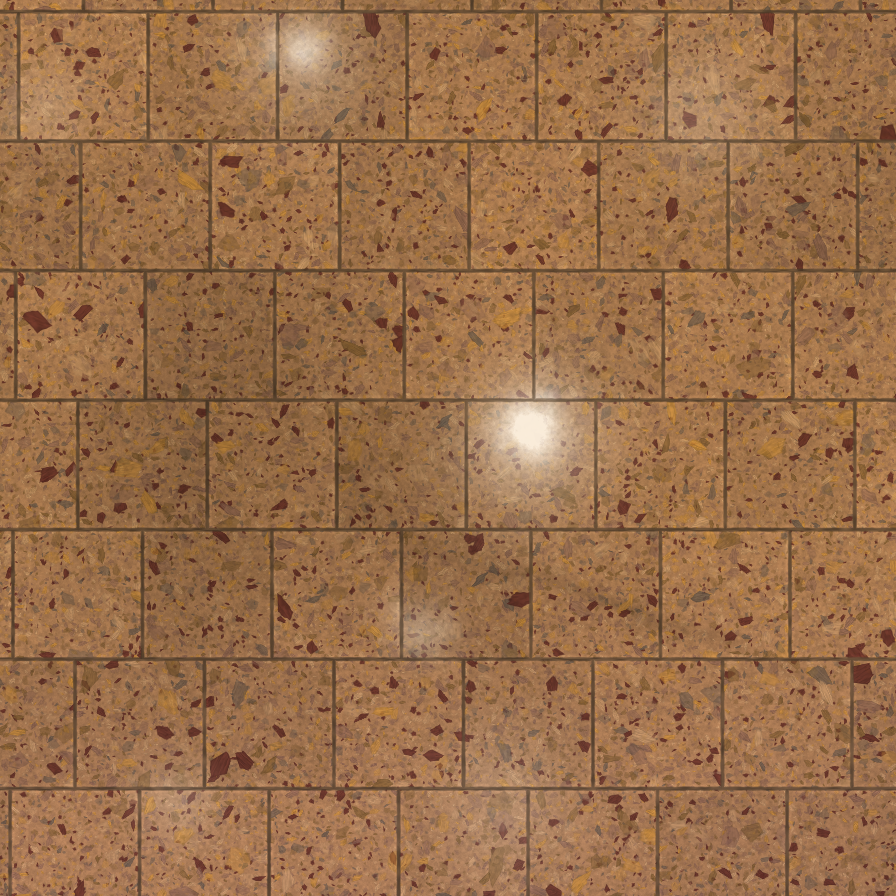
Reproduce this texture procedurally as a three.js fragment shader.

```glsl
// Polished brown breccia floor tiles in running bond, with thin dark joints and lamp reflections.
varying vec2 vUv;

vec3 hash3(vec2 p) {
  vec3 q = fract(p.xyx * vec3(0.1031, 0.1030, 0.0973));
  q += dot(q, q.yxz + 33.33);
  return fract((q.xxy + q.yzz) * q.zyx);
}

float noise(vec2 p) {
  vec2 i = floor(p), f = fract(p);
  f = f * f * (3.0 - 2.0 * f);
  return mix(mix(hash3(i).x, hash3(i + vec2(1, 0)).x, f.x),
             mix(hash3(i + vec2(0, 1)).x, hash3(i + vec2(1, 1)).x, f.x), f.y);
}

float fbm(vec2 p) {
  return 0.5 * noise(p) + 0.3 * noise(p * 2.1 + 7.0) + 0.2 * noise(p * 4.3 + 19.0);
}

// Signed distance to an irregular five-sided shard
float shard(vec2 p, vec2 id, float radius) {
  float d = -1.0;
  for (int k = 0; k < 5; k++) {
    vec3 h = hash3(id + float(k) * 7.3);
    float a = (float(k) + 0.7 * h.x) * 1.2566;
    d = max(d, dot(p, vec2(cos(a), sin(a))) - radius * (0.55 + 0.55 * h.y));
  }
  return d;
}

vec3 stoneColor(float t) {
  vec3 c = vec3(0.50, 0.35, 0.27);                     // mauve
  c = mix(c, vec3(0.45, 0.32, 0.16), step(0.26, t));   // olive brown
  c = mix(c, vec3(0.71, 0.54, 0.36), step(0.44, t));   // pale pink
  c = mix(c, vec3(0.71, 0.49, 0.19), step(0.64, t));   // ochre
  c = mix(c, vec3(0.37, 0.31, 0.25), step(0.79, t));   // grey
  return mix(c, vec3(0.36, 0.17, 0.13), step(0.89, t)); // maroon
}

// Lays one size of stone chips over the ground colour
vec3 addChips(vec3 ground, vec2 p, float cells, float keep, vec2 seed) {
  p = p * cells + seed;
  vec2 cell = floor(p);
  for (int y = -1; y <= 1; y++) {
    for (int x = -1; x <= 1; x++) {
      vec2 id = cell + vec2(x, y);
      vec3 h = hash3(id + 3.7), g = hash3(id + 51.3);
      if (h.z > keep) continue;
      vec2 d = p - id - 0.2 - 0.6 * h.xy;
      float a = g.x * 6.2832;
      d = mat2(cos(a), -sin(a), sin(a), cos(a)) * d;
      d.y *= 1.0 + 1.3 * g.y;
      d += 0.06 * (noise(d * 9.0 + id) - 0.5);
      float edge = shard(d, id, 0.28 + 0.22 * g.z);
      float soft = 0.007 * cells;
      float tone = hash3(id + 91.7).x;
      float opacity = mix(0.35 + 0.45 * g.y, 0.9, step(0.89, tone));
      vec3 c = stoneColor(tone) * (0.86 + 0.28 * noise(d * vec2(5.0, 16.0) + id));
      c *= 1.0 - 0.12 * smoothstep(-0.09, 0.0, edge);
      ground = mix(ground, c, opacity * (1.0 - smoothstep(-soft, soft, edge)));
    }
  }
  return ground;
}

float glow(vec2 p, vec2 center, float radius) {
  vec2 d = (p - center) / radius;
  return exp(-dot(d, d));
}

void main() {
  // Running bond grid counted from the top, drifting slightly row by row
  vec2 grid = vec2(vUv.x, 1.0 - vUv.y) * 6.919 - vec2(0.144, 0.09);
  float row = floor(grid.y);
  grid.x += 0.011 * row - 0.49 * mod(row, 2.0);
  vec2 tile = floor(grid), f = fract(grid);
  vec3 vary = hash3(tile + 23.0);
  vec2 seed = floor(vary.xy * 200.0) + 40.0;

  // Matrix and four sizes of chips, all different in each tile
  float grain = fbm(f * 38.0 + seed);
  vec3 col = vec3(0.62, 0.445, 0.28) * (0.82 + 0.36 * grain);
  col = mix(col, vec3(0.66, 0.47, 0.33), 0.4 * fbm(f * 5.0 + seed));
  col = addChips(col, f, 25.0, 0.65, seed);
  col = addChips(col, f, 14.0, 0.62, seed + 11.0);
  col = addChips(col, f, 8.0, 0.52, seed + 29.0);
  col = addChips(col, f, 4.5, 0.27, seed + 47.0);
  col *= 0.95 + 0.11 * vary.z;

  // Worn joints
  vec2 e = min(f, 1.0 - f) + 0.006 * (noise(grid * 30.0) - 0.5);
  float side = min(e.x, e.y);
  col *= 1.0 + 0.07 * (smoothstep(0.012, 0.022, side) - smoothstep(0.022, 0.045, side));
  vec3 grout = vec3(0.35, 0.265, 0.18) * (0.8 + 0.4 * noise(grid * 14.0));
  float joint = 1.0 - smoothstep(0.006, 0.021, side);
  col = mix(col, grout, 0.88 * joint);

  // Uneven room light and a faint dragged stain
  col *= 0.96 + 0.12 * fbm(vUv * 4.0 + 5.0) - 0.13 * glow(vUv, vec2(0.3, 0.46), 0.24);
  col = mix(col, col * vec3(1.02, 1.02, 1.12), smoothstep(0.5, 0.0, vUv.y));
  float drag = vUv.y - 0.395 + 0.33 * (vUv.x - 0.47) + 0.02 * (noise(vUv * 18.0) - 0.5);
  col *= 1.0 - 0.13 * exp(-drag * drag * 9000.0) * glow(vUv, vec2(0.68, 0.32), 0.2);

  // Lamp reflections, shifted by the tilt of each tile
  vec2 p = vUv + 0.024 * (vary.xy - 0.5) + 0.008 * (noise(vUv * 70.0) - 0.5);
  float shine = 0.75 * glow(p, vec2(0.597, 0.518), 0.032) + 0.45 * glow(p, vec2(0.597, 0.505), 0.075);
  shine += 0.48 * glow(p, vec2(0.335, 0.942), 0.025) + 0.25 * glow(p, vec2(0.335, 0.925), 0.065);
  shine += 0.32 * glow(p, vec2(0.475, 0.303), 0.035) + 0.2 * glow(p, vec2(0.78, 0.87), 0.075);
  shine += 0.2 * glow(p, vec2(0.193, 0.10), 0.045) + 0.17 * glow(p, vec2(0.56, 0.10), 0.08);
  shine += 0.17 * glow(p, vec2(0.05, 0.89), 0.05);
  shine *= (0.85 + 0.3 * grain) * (1.0 - 0.55 * joint);
  col = mix(col, vec3(0.99, 0.94, 0.87), clamp(shine, 0.0, 0.97));

  gl_FragColor = vec4(col, 1.0);
}
```
